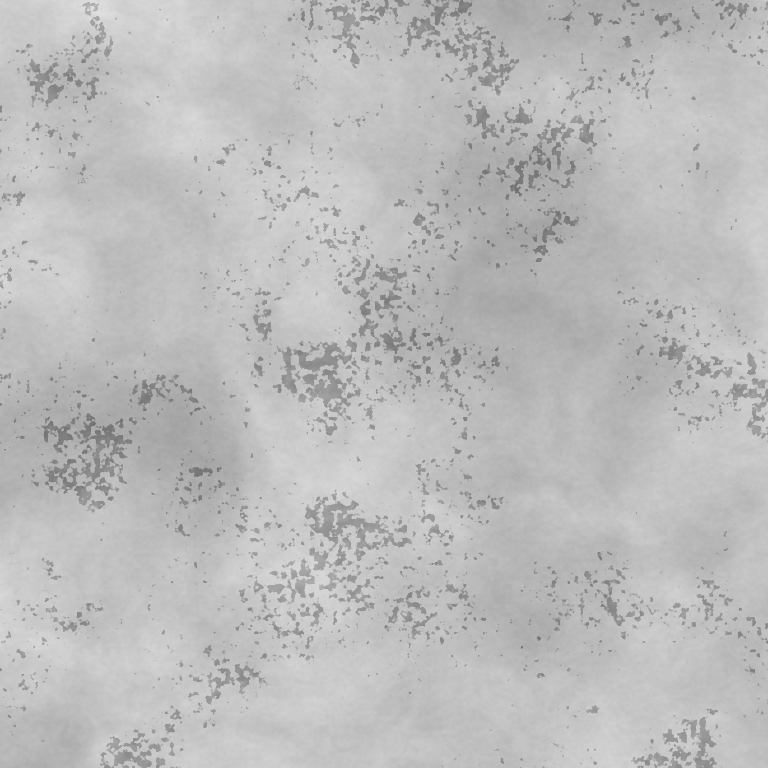
A WebGL 2 fragment shader for this texture:

```glsl
#version 300 es
precision highp float;
// Weathered pale grey plaster: soft cloudy tones under a fine paper grain,
// with dark flecks gathered in ragged patches. Flecks come from fine noise
// lifted over a threshold by broader patch noise.

#define CLOUD_SCALE 4.6
#define CLOUD_CONTRAST 0.30
#define BASE_TONE 0.741
#define MOTTLE_CONTRAST 0.055
#define PATCH_SCALE 10.0
#define PATCH_WEIGHT 1.75
#define FLECK_SCALE 165.0
#define FLECK_THRESHOLD 0.31
#define FLECK_SOFTNESS 0.17
#define FLECK_DEPTH 0.19
#define GRAIN_CONTRAST 0.045

uniform vec2 u_resolution;
out vec4 fragColor;

float hash(vec2 cell) {
    vec3 p = fract(vec3(cell.xyx) * 0.1031);
    p += dot(p, p.yzx + 33.33);
    return fract((p.x + p.y) * p.z);
}

// Value noise with smooth interpolation, 0 to 1
float noise(vec2 p) {
    vec2 cell = floor(p);
    vec2 f = fract(p);
    f = f * f * f * (f * (f * 6.0 - 15.0) + 10.0);
    float bottom = mix(hash(cell), hash(cell + vec2(1.0, 0.0)), f.x);
    float top = mix(hash(cell + vec2(0.0, 1.0)), hash(cell + vec2(1.0)), f.x);
    return mix(bottom, top, f.y);
}

// Rotated octaves, normalised and centred on zero
float fbm(vec2 p, int octaves, float gain) {
    const mat2 turn = mat2(0.8, 0.6, -0.6, 0.8);
    float sum = 0.0, total = 0.0, weight = 1.0;
    for (int i = 0; i < octaves; i++) {
        sum += weight * noise(p);
        total += weight;
        weight *= gain;
        p = turn * p * 2.03 + vec2(17.3, 9.1);
    }
    return sum / total - 0.5;
}

// Cloudy ground with small pale smudges
float groundTone(vec2 uv) {
    vec2 drift = vec2(fbm(uv * 5.0 + 31.0, 3, 0.5), fbm(uv * 5.0 + 57.0, 3, 0.5));
    float cloud = fbm(uv * CLOUD_SCALE + drift * 0.7 + 3.0, 5, 0.5);
    float mottle = fbm(uv * 26.0 + drift * 3.0 + 80.0, 4, 0.65);
    return BASE_TONE + CLOUD_CONTRAST * cloud + MOTTLE_CONTRAST * mottle;
}

// Coverage of dark flecks, dense inside patches and sparse outside
float fleckCover(vec2 uv) {
    vec2 warp = vec2(fbm(uv * 14.0 + 110.0, 3, 0.6), fbm(uv * 14.0 + 140.0, 3, 0.6));
    float region = fbm(uv * 3.0 + 23.0, 2, 0.5);
    float clump = fbm(uv * PATCH_SCALE + warp * 1.2 + 60.0, 5, 0.65);
    float fleck = fbm(uv * FLECK_SCALE + 200.0, 2, 0.55);
    float level = fleck + PATCH_WEIGHT * clump + 0.3 * region;
    return smoothstep(FLECK_THRESHOLD, FLECK_THRESHOLD + FLECK_SOFTNESS, level);
}

// Fine fibres, slightly longer across than up
float paperGrain(vec2 uv) {
    float fibre = fbm(uv * vec2(95.0, 170.0) + 300.0, 2, 0.6);
    float dust = noise(uv * 256.0 + 400.0) - 0.5;
    return 0.6 * fibre + 0.4 * dust;
}

void main() {
    vec2 uv = gl_FragCoord.xy / min(u_resolution.x, u_resolution.y);
    float tone = groundTone(uv);
    float depth = FLECK_DEPTH * (0.8 + 0.4 * noise(uv * 120.0 + 500.0));
    tone -= depth * fleckCover(uv);
    tone += GRAIN_CONTRAST * paperGrain(uv);
    fragColor = vec4(vec3(clamp(tone, 0.0, 1.0)), 1.0);
}
```
